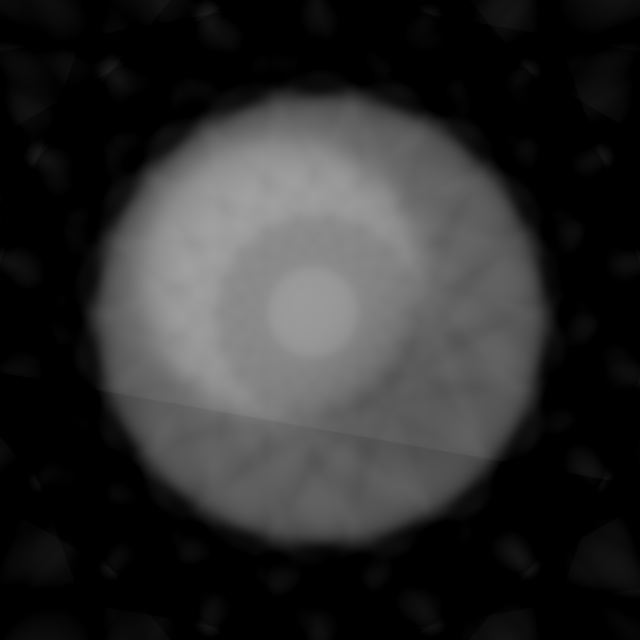
This background is drawn by a Shadertoy shader. Its source:

```glsl
const int VIEWS = 9;
const float PI = 3.14159265;
const float FIELD_RADIUS = 0.5;

// Ramp-filtered projection of a unit-density disc, softened by a complex offset
float filteredDisc(float offset, float radius, float blur) {
    vec2 z = vec2(abs(offset), blur);
    float a = z.x * z.x - z.y * z.y - radius * radius;
    float b = 2.0 * z.x * z.y;
    float m = length(vec2(a, b));
    vec2 root = sqrt(max(vec2(m + a, m - a) * 0.5, 0.0));
    return 1.0 - dot(z, root) / m;
}

// Contribution of one disc seen along one view normal
float discView(vec2 p, vec2 normal, vec2 center, float radius, float blur, float density) {
    return density * filteredDisc(dot(p - center, normal), radius, blur);
}

// Nested discs that make up the scanned body
float bodyView(vec2 p, vec2 normal) {
    float shell  = discView(p, normal, vec2(0.501, 0.501), 0.348, 0.016, 0.42);
    float cavity = discView(p, normal, vec2(0.499, 0.501), 0.277, 0.020, -0.03);
    float bright = discView(p, normal, vec2(0.439, 0.564), 0.219, 0.025, 0.30);
    float shade  = discView(p, normal, vec2(0.497, 0.504), 0.161, 0.012, -0.115);
    float core   = discView(p, normal, vec2(0.489, 0.512), 0.070, 0.008, 0.09);
    float hollow = discView(p, normal, vec2(0.620, 0.400), 0.120, 0.050, -0.05);
    return shell + cavity + bright + shade + core + hollow;
}

// Detector cutoff: views do not reach beyond the field radius
float fieldMask(vec2 p, vec2 normal, float edge) {
    float offset = abs(dot(p - 0.5, normal));
    return 1.0 - smoothstep(FIELD_RADIUS - edge, FIELD_RADIUS + edge, offset);
}

// Average of the filtered views smeared back over the plane
float backProject(vec2 p, float edge) {
    float total = 0.0;
    for (int i = 0; i < VIEWS; i++) {
        float angle = PI * float(i) / float(VIEWS);
        vec2 normal = vec2(cos(angle), sin(angle));
        total += bodyView(p, normal) * fieldMask(p, normal, edge);
    }
    return total / float(VIEWS);
}

// Crisp dark side of a line that fades away from it
float crispStreak(vec2 p, float angle, float offset, float fade, float edge) {
    float side = offset - dot(p - 0.5, vec2(cos(angle), sin(angle)));
    return smoothstep(-edge, edge, side) * exp(-max(side, 0.0) / fade);
}

// Deepen the faint tones and leave the bright ones alone
float deepenShadows(float value, float amount, float limit) {
    return max(value - amount * (1.0 - smoothstep(0.0, limit, value)), 0.0);
}

void mainImage(out vec4 fragColor, in vec2 fragCoord) {
    vec2 p = fragCoord / iResolution.xy;
    float edge = 1.0 / min(iResolution.x, iResolution.y);
    float density = backProject(p, edge);
    density -= 0.03 * crispStreak(p, radians(80.0), -0.168, 0.06, edge);
    density = deepenShadows(density, 0.05, 0.3);
    fragColor = vec4(vec3(min(density, 1.0)), 1.0);
}
```
